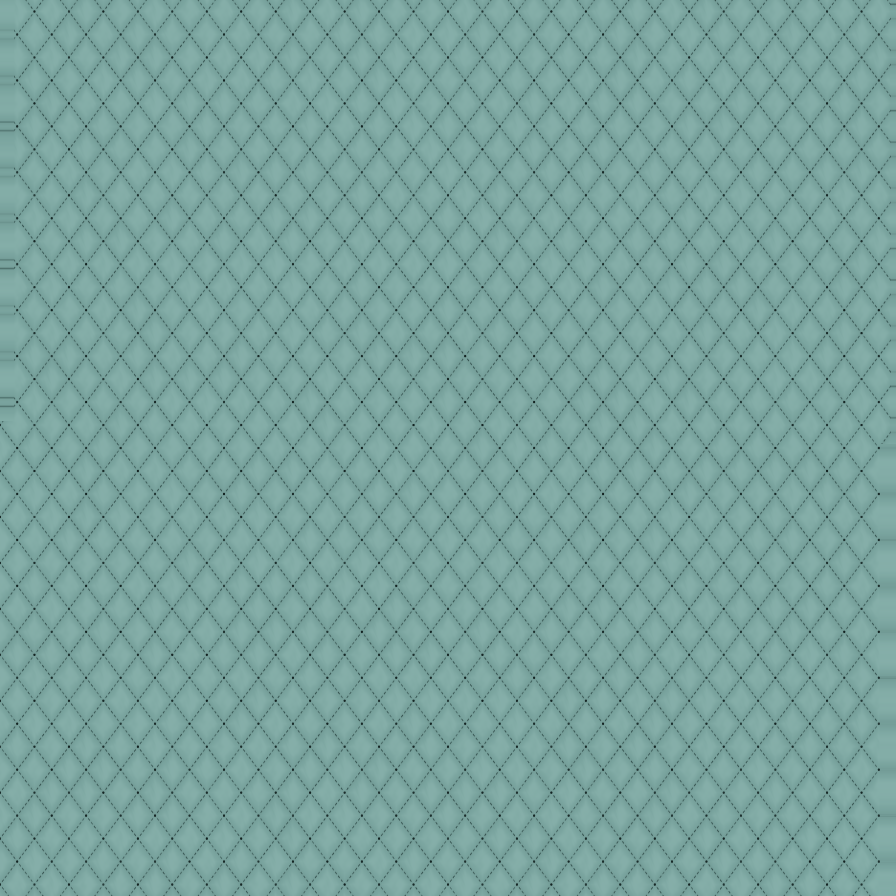
A Shadertoy shader for this pattern:

```glsl
const vec2 REPEATS = vec2(26.0, 19.5);      // diamonds across and down
const vec2 LATTICE_ORIGIN = vec2(0.5, 0.0128);
const float STITCHES_PER_EDGE = 6.0;
const float STITCH_FILL = 0.55;
const float THREAD_HALF_WIDTH = 0.00052;
const float HOLE_RADIUS = 0.0012;

const vec3 CLOTH_SEAM = vec3(0.415, 0.565, 0.545);
const vec3 CLOTH_MID = vec3(0.472, 0.638, 0.617);
const vec3 CLOTH_PUFF = vec3(0.522, 0.684, 0.662);
const vec3 THREAD = vec3(0.185, 0.295, 0.285);
const vec3 HOLE = vec3(0.060, 0.115, 0.110);

float hash(vec2 p) {
    vec3 q = fract(vec3(p.xyx) * 0.1031);
    q += dot(q, q.yzx + 33.33);
    return fract((q.x + q.y) * q.z);
}

// Share of a pixel covered by a band of the given half width
float bandCoverage(float dist, float halfWidth, float pixel) {
    float upper = min(dist + 0.5 * pixel, halfWidth);
    float lower = max(dist - 0.5 * pixel, -halfWidth);
    return clamp((upper - lower) / pixel, 0.0, 1.0);
}

float nearestOffset(float x) {
    return abs(x - floor(x + 0.5));
}

// Dashed seam on integer values of across, running in the along direction
float stitchedSeam(float across, float along, float unit, float pixel, float seed) {
    float line = bandCoverage(nearestOffset(across) * unit, THREAD_HALF_WIDTH, pixel);
    float stitch = along * STITCHES_PER_EDGE;
    float stitchUnit = length(0.5 / REPEATS) / STITCHES_PER_EDGE;
    float dash = bandCoverage(nearestOffset(stitch) * stitchUnit,
                              0.5 * STITCH_FILL * stitchUnit, pixel);
    float wear = hash(vec2(floor(across + 0.5), floor(stitch + 0.5)) + seed);
    return line * dash * mix(0.6, 0.95, wear);
}

// Soft creases from layered, bent sines
float creases(vec2 p, float phase) {
    float sum = 0.0;
    float gain = 0.5;
    for (int i = 0; i < 4; i++) {
        p = mat2(0.88, 0.47, -0.47, 0.88) * p * 1.6;
        p.x += 0.7 * sin(p.y * 0.8 + phase);
        sum += gain * sin(p.y * 1.7 + phase) * cos(p.x * 0.8 - phase);
        gain *= 0.62;
    }
    return sum;
}

// Padded diamond: darker by the seams, pale in the middle
vec3 paddedCloth(vec2 diamond) {
    vec2 cell = floor(diamond);
    vec2 local = fract(diamond);
    vec2 inset = min(local, 1.0 - local);
    float edge = min(inset.x, inset.y);
    float variation = hash(cell + 71.0);
    float puff = smoothstep(-0.04, 0.34, edge);
    float fold = creases((local - 0.5) * vec2(3.2, 2.8), 6.2832 * variation);
    float height = 0.24 + 0.5 * puff + 0.17 * fold * puff + 0.07 * (variation - 0.5);
    vec3 cloth = mix(CLOTH_SEAM, CLOTH_MID, smoothstep(0.0, 0.4, height));
    return mix(cloth, CLOTH_PUFF, smoothstep(0.3, 0.85, height));
}

// Hold the first and last columns to form streaked side margins
vec2 streakMargins(vec2 p) {
    float left = mix(0.0, 0.0155, step(0.53, p.y));
    float right = mix(0.982, 0.994, step(0.505, p.y));
    return vec2(clamp(p.x, left, right), p.y);
}

void mainImage(out vec4 fragColor, in vec2 fragCoord) {
    vec2 uv = fragCoord / iResolution.xy;
    float pixel = 1.0 / min(iResolution.x, iResolution.y);

    // Rotated lattice: seams lie on whole numbers
    vec2 place = streakMargins(uv);
    vec2 lattice = (place - LATTICE_ORIGIN) * REPEATS;
    vec2 diamond = vec2(lattice.x + lattice.y, lattice.x - lattice.y);
    float seamUnit = 1.0 / length(REPEATS);

    // Margin streaks stay faint except on every third row
    float inMargin = step(0.00001, abs(place.x - uv.x));
    float strongRow = 1.0 - step(0.5, abs(mod(floor(lattice.y), 3.0) - 1.0));
    float threadStrength = mix(1.0, mix(0.15, 0.7, strongRow), inMargin);

    vec3 color = paddedCloth(diamond);

    // Stitching
    float rising = stitchedSeam(diamond.y, diamond.x, seamUnit, pixel, 13.0);
    float falling = stitchedSeam(diamond.x, diamond.y, seamUnit, pixel, 47.0);
    color = mix(color, THREAD, max(rising, falling) * threadStrength);

    // Needle holes at the crossings
    vec2 crossing = floor(diamond + 0.5);
    vec2 offset = diamond - crossing;
    vec2 holeOffset = 0.5 * vec2(offset.x + offset.y, offset.x - offset.y) / REPEATS;
    float hole = 1.0 - smoothstep(-0.5 * pixel, 0.5 * pixel, length(holeOffset) - HOLE_RADIUS);
    float holeDepth = mix(0.6, 0.95, hash(crossing + 5.0)) * (1.0 - inMargin);
    color = mix(color, HOLE, hole * holeDepth);

    fragColor = vec4(color, 1.0);
}
```
